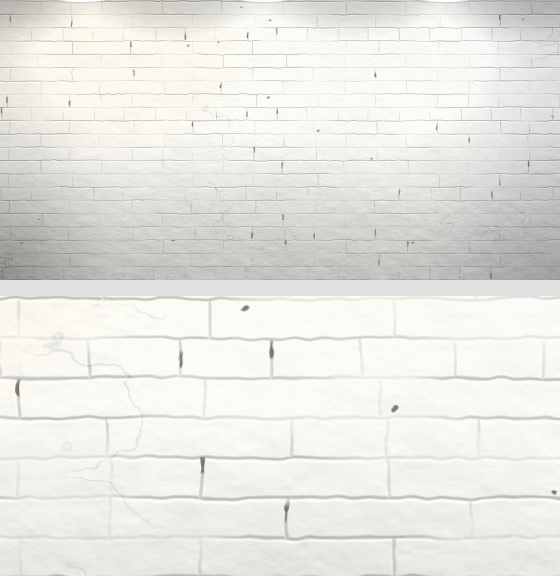
Top: the whole. Bottom: its middle third, enlarged.
Reproduce this texture procedurally as a WebGL 2 fragment shader.

```glsl
#version 300 es
precision highp float;
uniform vec2 u_resolution;
out vec4 outColor;

const float ROW = 1.0 / 21.1;      // course height
const float BRICK = 0.2185;        // stretcher length
const vec3 CREAM = vec3(1.0, 0.985, 0.94);
const vec3 PAINT = vec3(1.0, 0.997, 0.978);
const vec3 COOL = vec3(0.99, 0.994, 0.995);
const vec3 CHIP = vec3(0.36, 0.34, 0.31);

float hash(vec2 p) {
  vec3 q = fract(p.xyx * 0.1031);
  q += dot(q, q.yzx + 33.33);
  return fract((q.x + q.y) * q.z);
}

float noise(vec2 p) {
  vec2 i = floor(p), f = fract(p);
  f = f * f * (3.0 - 2.0 * f);
  return mix(mix(hash(i), hash(i + vec2(1, 0)), f.x),
             mix(hash(i + vec2(0, 1)), hash(i + vec2(1, 1)), f.x), f.y);
}

float fbm(vec2 p) {
  float sum = 0.0, amp = 0.5;
  for (int i = 0; i < 4; i++) {
    sum += amp * noise(p);
    p = p * 2.03 + 17.7;
    amp *= 0.5;
  }
  return sum;
}

float band(float d, float halfWidth, float soft) {
  return 1.0 - smoothstep(halfWidth - soft, halfWidth + soft, d);
}

// Uneven hand-laid courses
vec2 wobble(vec2 p) {
  vec2 fine = vec2(noise(p * 61.0), noise(p * 57.0 + 40.0)) - 0.5;
  return p + 0.0035 * fine + 0.003 * (noise(p * 14.0 + 5.0) - 0.5);
}

// Five stretcher courses, then one of headers.
// Gives distances to bed and upright joint, joint id, height in course
vec4 joints(vec2 p) {
  float row = floor(p.y / ROW), fy = fract(p.y / ROW);
  bool headers = mod(row, 6.0) < 0.5;
  float size = headers ? 0.5 * BRICK : BRICK;
  float shift = headers ? 0.05 : 0.155 + 0.5 * mod(row + 1.0, 2.0);
  float x = p.x / size - shift + 20.0;
  float k = floor(x + 0.5), mid = floor(x) + 0.5;
  float upright = abs(x - k - 0.08 * (hash(vec2(k, row)) - 0.5));
  float id = hash(vec2(k + 31.0, row));
  float cut = abs(x - mid);
  if (!headers && hash(vec2(mid + 5.0, row + 60.0)) < 0.1 && cut < upright) {
    upright = cut;
    id = hash(vec2(mid + 83.0, row));
  }
  return vec4(min(fy, 1.0 - fy) * ROW, upright * size, id, fy);
}

// Joint depth, partly filled by thick paint
float groove(vec2 p, float px) {
  vec4 j = joints(wobble(p));
  float soft = max(0.0016, 0.6 * px);
  float bed = band(j.x, 0.0019, soft);
  float upright = band(j.y, 0.0019, soft) * mix(0.5, 1.1, j.z);
  float fill = smoothstep(0.2, 0.75, noise(p * vec2(8.0, 21.0) + 3.0));
  return max(bed, upright) * mix(0.3, 1.0, fill) * mix(0.55, 1.0, smoothstep(0.05, 0.5, p.y));
}

float relief(vec2 p, float px, float rough) {
  return rough * fbm(p * vec2(27.0, 38.0)) - 0.25 * groove(p, px);
}

// Knocked-out mortar in some upright joints, plus scattered pits
float chips(vec2 p, float px) {
  vec4 j = joints(wobble(p));
  float start = 0.6 * fract(j.z * 37.0);
  float span = smoothstep(start, start + 0.12, j.w) * (1.0 - smoothstep(start + 0.35, start + 0.6, j.w));
  float ragged = 0.0006 + 0.003 * noise(p * 130.0);
  float mark = step(0.85, j.z) * span * band(j.y, ragged, px);
  vec2 grid = p * 10.0, cell = floor(grid);
  vec2 spot = vec2(hash(cell + 11.0), hash(cell + 53.0)) * 0.7 + 0.15;
  vec2 offset = (fract(grid) - spot) / 10.0;
  offset += 0.005 * (noise(p * 140.0) - 0.5);
  float pit = step(0.91, hash(cell + 90.0)) * band(length(offset * vec2(0.75, 1.0)), 0.0025, px);
  return max(mark, pit);
}

// Thin flaking edges, in patches
float flakes(vec2 p, float px) {
  float edge = abs(fbm(p * vec2(8.0, 13.0) + 9.0) - 0.5);
  return band(edge, 0.007, 0.006 + px) * smoothstep(0.6, 0.8, noise(p * 5.0 + 71.0));
}

float lampX(float i) { return 0.294 + 0.648 * i; }

// Overhead wash, dim at top, foot and sides
float wallLight(vec2 p, float width) {
  float light = mix(0.74, 1.0, smoothstep(-0.13, 0.66, p.y));
  light -= 0.2 * smoothstep(0.81, 1.02, p.y);
  float side = abs(p.x / width - 0.47) * 2.0;
  light -= 0.12 * smoothstep(0.5, 1.08, side);
  light -= 0.09 * smoothstep(0.55, 0.0, p.x) * smoothstep(0.5, 0.0, p.y);
  for (float i = 0.0; i < 3.0; i++) {
    float dx = (p.x - lampX(i)) / (0.13 + 0.3 * (1.0 - p.y));
    light += 0.12 * exp(-dx * dx) * smoothstep(0.5, 0.93, p.y);
  }
  return light;
}

void main() {
  float px = 1.0 / u_resolution.y;
  vec2 p = gl_FragCoord.xy * px;
  float width = u_resolution.x * px;
  float rough = mix(1.0, 0.5, smoothstep(0.1, 0.6, p.y));

  // Painted surface lit from above
  float slope = relief(p, px, rough) - relief(p + vec2(0.001, 0.0032), px, rough);
  float light = min(wallLight(p, width), 0.985) + 0.04 * (fbm(p * 9.0) - 0.5);
  light += 0.3 * slope - 0.14 * groove(p, px) - 0.08 * flakes(p, px);
  vec3 tint = mix(PAINT, COOL, smoothstep(1.0, 2.0, p.x) * 0.6);
  vec2 warm = (p - vec2(lampX(0.0), 0.82)) / vec2(0.5, 0.35);
  tint = mix(tint, CREAM, exp(-dot(warm, warm)));
  vec3 color = min(light, 0.99) * tint;
  color = mix(color, CHIP, 0.75 * chips(p, px));

  // Lamp rims along the top edge
  for (float i = 0.0; i < 3.0; i++) {
    float d = (length((p - vec2(lampX(i), 1.0)) / vec2(0.088, 0.009)) - 1.0) * 0.009;
    color = mix(color, vec3(0.45), 0.6 * band(abs(d), 0.001, px));
    color = mix(color, vec3(1.0), band(d, -0.001, px));
  }
  outColor = vec4(color, 1.0);
}
```
